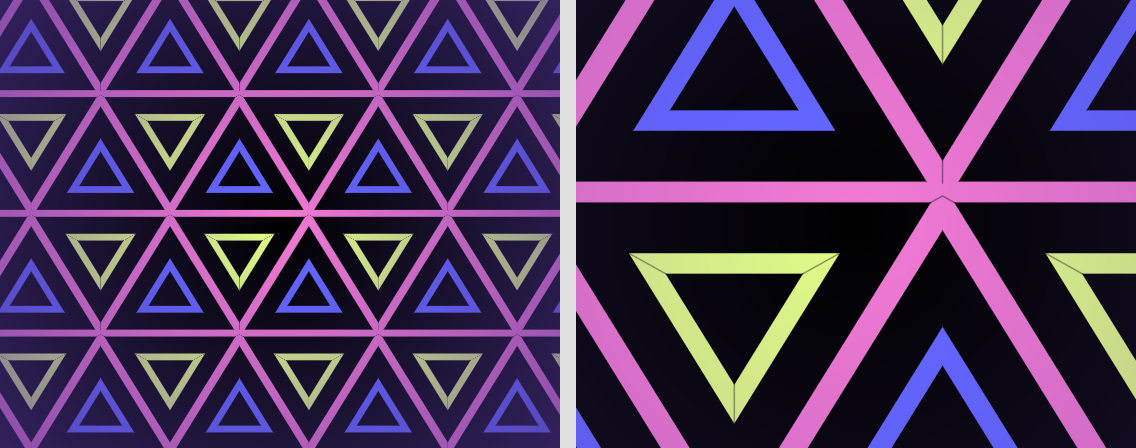
Left, the full canvas; right, a detail of the centre.
Reproduce this pattern procedurally as a WebGL 1 fragment shader.

```glsl
precision highp float;

uniform vec2 u_resolution;

// Lengths are in triangle sides unless noted.
const float SIDES_ACROSS = 4.033;
const float ROW_HEIGHT = 0.8624;
const vec2 GRID_ORIGIN = vec2(0.2243, 1.692);
const float SIDE_SLOPE = 1.615;
const float RING_WIDTH = 0.049;
const float GRID_GAP = 0.122;
const float SEAM_WIDTH = 0.006;

const vec3 PINK = vec3(0.95, 0.48, 0.83);
const vec3 BLUE = vec3(0.39, 0.41, 1.03);
const vec3 LIME = vec3(0.89, 1.0, 0.53);
const vec3 HAZE = vec3(0.31, 0.205, 0.575);

// Offset of x from the nearest repeat centre.
float repeatX(float x, float centre) {
  return fract(x - centre + 0.5) - 0.5;
}

// Depth inside an upright triangle (x), and gap between its two nearest edges (y).
vec2 triangleDepth(vec2 p, float baseY, float apexY) {
  float slant = length(vec2(SIDE_SLOPE, 1.0));
  float base = p.y - baseY;
  float nearSide = (apexY - p.y - SIDE_SLOPE * abs(p.x)) / slant;
  float farSide = (apexY - p.y + SIDE_SLOPE * abs(p.x)) / slant;
  float depth = min(base, nearSide);
  return vec2(depth, min(max(base, nearSide), farSide) - depth);
}

float inside(float depth, float blur) {
  return smoothstep(-blur, blur, depth);
}

float ring(float depth, float width, float blur) {
  return inside(depth, blur) - inside(depth - width, blur);
}

void main() {
  vec2 canvas = gl_FragCoord.xy / u_resolution.x;
  vec2 grid = canvas * SIDES_ACROSS - GRID_ORIGIN;
  float blur = 0.7 * SIDES_ACROSS / u_resolution.x;

  // Alternate rows shift by half a side.
  float row = floor(grid.y / ROW_HEIGHT);
  float y = grid.y - row * ROW_HEIGHT;
  float x = grid.x - 0.5 * mod(row, 2.0);

  vec2 up = triangleDepth(vec2(repeatX(x, 0.5), y), 0.145, ROW_HEIGHT - 0.3256);
  vec2 down = triangleDepth(vec2(repeatX(x, 0.0), ROW_HEIGHT - y), 0.149, ROW_HEIGHT - 0.3046);

  // Grid bars fill what lies outside both kinds of cell.
  float bars = 1.0 - inside(max(up.x, down.x) + GRID_GAP, blur);
  vec3 color = PINK * bars;
  color = mix(color, BLUE, ring(up.x, RING_WIDTH, blur));
  color = mix(color, LIME, ring(down.x, RING_WIDTH, blur));

  // Hairline mitre seams at the corners of the downward cells.
  float seam = 1.0 - smoothstep(0.0, SEAM_WIDTH, down.y);
  color *= 1.0 - 0.4 * seam * step(up.x, down.x);

  // Purple haze grows with distance from the centre.
  vec2 centre = 0.5 * u_resolution / u_resolution.x;
  float haze = clamp(distance(canvas, centre), 0.0, 1.0);
  gl_FragColor = vec4(mix(color, HAZE, haze), 1.0);
}
```
